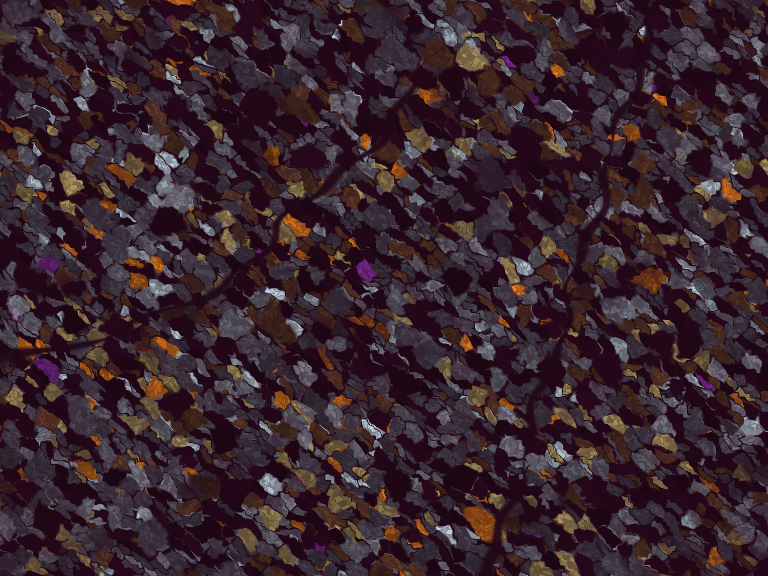
Reproduce this texture procedurally as a Shadertoy shader.

```glsl
// Thin section of a foliated rock between crossed polarisers: dark groundmass,
// slate, grey and amber grains leaning down to the right, and two dark cracks.
// Three stretched cellular layers are stacked, then crumbled by a finer one.

const vec3 VOID_DARK = vec3(0.125, 0.025, 0.085);
const vec3 SLATE     = vec3(0.23, 0.20, 0.245);
const vec3 GREY      = vec3(0.35, 0.345, 0.385);
const vec3 BROWN     = vec3(0.28, 0.165, 0.12);
const vec3 OCHRE     = vec3(0.49, 0.42, 0.27);
const vec3 PALE      = vec3(0.53, 0.58, 0.62);
const vec3 AMBER     = vec3(0.64, 0.34, 0.09);
const vec3 VIOLET    = vec3(0.36, 0.12, 0.42);

const vec2 FLOW = vec2(0.77, -0.64);   // long axis of the grains
const float RIM = 0.20;                // soft dark rim, in cell units
const float CRUMB_SCALE = 150.0;       // cells per canvas height
const float CRUMB_DEPTH = 0.55;

// Per layer: cells per canvas height, stretch along the flow, cover
const vec3 LAYERS[3] = vec3[3](
    vec3(80.0, 2.5, 1.00),
    vec3(43.0, 1.55, 0.62),
    vec3(23.0, 1.25, 0.10));

vec3 hash3(vec2 c) {
    vec3 q = fract(c.xyx * vec3(0.1031, 0.1030, 0.0973));
    q += dot(q, q.yxz + 33.33);
    return fract((q.xxy + q.yzz) * q.zyx);
}

// Cellular noise: xyz = random values of the nearest cell, w = gap to the next
vec4 cells(vec2 p) {
    vec2 home = floor(p), nearest = home;
    float first = 9.0, second = 9.0;
    for (int y = -1; y <= 1; y++)
    for (int x = -1; x <= 1; x++) {
        vec2 c = home + vec2(x, y);
        float d = length(c + 0.1 + 0.8 * hash3(c).xy - p);
        if (d < first) {
            second = first;
            first = d;
            nearest = c;
        } else {
            second = min(second, d);
        }
    }
    return vec4(hash3(nearest + 71.0), second - first);
}

// Broad patches from layered sines, roughly -1 to 1
float patches(vec2 p) {
    return 0.4 * sin(9.0 * p.x + 3.0 * sin(5.0 * p.y))
         + 0.3 * sin(14.0 * p.y - 6.0 * p.x + 2.0 * sin(11.0 * p.x))
         + 0.3 * sin(31.0 * p.x + 23.0 * p.y + 2.0 * sin(19.0 * p.y));
}

// Interference colour of one grain; warm patches favour brown and ochre
vec3 mineral(vec3 r, float warmth) {
    bool warm = r.y < 0.14 + 0.20 * warmth;
    vec3 col = PALE;
    if (r.x < 0.33) return VOID_DARK * (0.85 + 0.4 * r.y);
    else if (r.x < 0.66) col = warm ? BROWN : SLATE;
    else if (r.x < 0.84) col = warm ? OCHRE : GREY;
    else if (r.x < 0.91) col = BROWN;
    else if (r.x < 0.95) col = OCHRE;
    float rare = fract(r.y * 7.0 + r.x * 13.0);
    if (rare > 0.955) col = AMBER;
    if (rare > 0.994) col = VIOLET;
    return col * (0.82 + 0.42 * fract(r.y * 5.0));
}

// Ragged dark line; d is the signed distance, along the position on it
float crack(float d, float along, float width) {
    float w = width * (0.75 + 0.5 * sin(23.0 * along) + 0.4 * sin(57.0 * along));
    return 1.0 - smoothstep(0.4 * w, w + 0.004, abs(d));
}

void mainImage(out vec4 fragColor, in vec2 fragCoord) {
    float pixel = 1.0 / iResolution.y;
    vec2 p = fragCoord * pixel;

    // Uneven outlines, then axes along and across the flow
    vec2 w = p + 0.0040 * sin(71.0 * p.yx + 2.0 * sin(43.0 * p))
               + 0.0016 * sin(260.0 * p.yx + 3.0 * sin(170.0 * p));
    vec2 q = vec2(dot(w, FLOW), dot(w, vec2(-FLOW.y, FLOW.x)));

    // Grains, fine to coarse
    float warmth = patches(p + 3.7);
    vec3 col = VOID_DARK;
    for (int i = 0; i < 3; i++) {
        vec3 layer = LAYERS[i];
        vec4 g = cells(q * layer.x / vec2(layer.y, 1.0) + 17.3 * float(i));
        float body = smoothstep(0.0, max(RIM, 1.5 * pixel * layer.x), g.w);
        col = mix(col, mineral(g.xyz, warmth), body * step(g.z, layer.z));
    }

    // Crumbled texture inside the grains
    vec4 crumb = cells(q * CRUMB_SCALE / vec2(1.5, 1.0));
    float solid = smoothstep(0.0, max(0.25, pixel * CRUMB_SCALE), crumb.w);
    float shade = mix(0.72, 1.22 - CRUMB_DEPTH * crumb.x, solid);
    col = VOID_DARK + (col - VOID_DARK) * shade;

    // Shadowy patches, cracks and darker corners
    float shadow = 0.45 * smoothstep(0.25, 0.85, patches(p.yx * 1.4 + 1.3));
    float bend = 0.010 * sin(27.0 * p.y) + 0.006 * sin(61.0 * p.y + 9.0 * p.x);
    float steep = crack((p.x - 0.85 - 0.29 * p.y + bend) * 0.96, p.y, 0.009);
    float rise = p.y - 0.36 - 0.1 * p.x - 0.8 * p.x * p.x + 1.6 * bend;
    float curved = crack(rise / length(vec2(1.0, 0.1 + 1.6 * p.x)), p.x, 0.007);
    curved *= 1.0 - smoothstep(0.70, 0.82, p.x);
    vec2 fromCentre = fragCoord / iResolution.xy - 0.5;
    float corner = 0.5 * smoothstep(0.25, 0.55, dot(fromCentre, fromCentre));
    float dark = max(max(shadow, corner), 0.92 * max(steep, curved));
    col = mix(col, VOID_DARK, dark);

    fragColor = vec4(col, 1.0);
}
```
